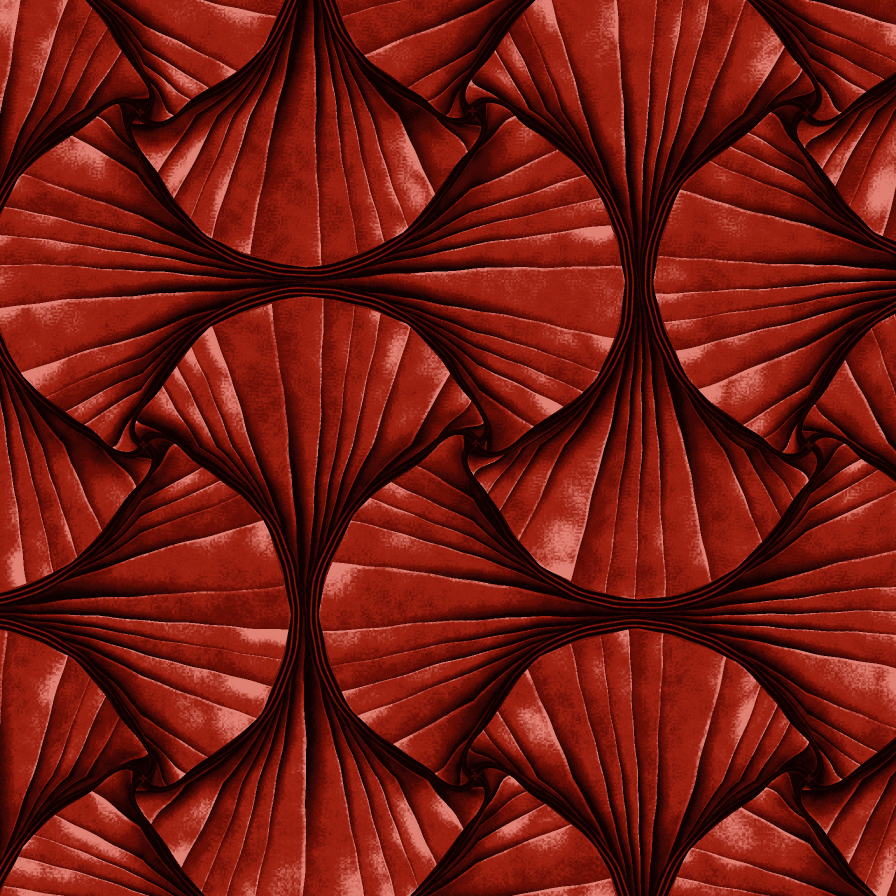
Reproduce this pattern procedurally as a Shadertoy shader.

```glsl
// Interlocking double fans of pleated red paper, alternating across and upright.

const float PITCH = 0.372;              // one fan cell, in canvas units
const vec2 FIRST_CENTRE = vec2(0.343, 0.688);
const float RADIUS = 0.502;             // arc radius, in cells
const float ARC_OFFSET = 0.545;         // arc centre from cell centre
const float PLEATS = 7.0;               // pleats per half fan
const float TAU = 6.28319;

float hash(vec2 p) {
    return fract(sin(dot(p, vec2(127.1, 311.7))) * 43758.5);
}

// Distance to the nearest scattered feature point
float cellular(vec2 p) {
    vec2 base = floor(p);
    float nearest = 2.0;
    for (int j = -1; j <= 1; j++)
        for (int i = -1; i <= 1; i++) {
            vec2 id = base + vec2(i, j);
            vec2 point = id + vec2(hash(id), hash(id + 17.3));
            nearest = min(nearest, length(p - point));
        }
    return nearest;
}

// Layered sines that crumple the paper slightly
vec2 crumple(vec2 p) {
    return 0.008 * sin(p.yx * 5.0 + vec2(0.4, 2.1))
         + 0.002 * sin(p.yx * 19.0 + p * 8.0)
         + 0.001 * sin(p.yx * 47.0 - p * 21.0);
}

// Twists the sheet around each cell corner, in alternating directions
vec2 twistCorners(vec2 p) {
    vec2 id = floor(p);
    vec2 d = p - id - 0.5;
    float turn = mod(id.x + id.y, 2.0) * 2.0 - 1.0;
    float angle = turn * 1.1 * exp(-dot(d, d) / 0.007);
    float c = cos(angle), s = sin(angle);
    return id + 0.5 + vec2(c * d.x - s * d.y, s * d.x + c * d.y);
}

vec3 paperColour(float tone) {
    vec3 c = mix(vec3(0.06, 0.005, 0.005), vec3(0.25, 0.03, 0.02), smoothstep(0.03, 0.24, tone));
    c = mix(c, vec3(0.41, 0.05, 0.02), smoothstep(0.24, 0.42, tone));
    c = mix(c, vec3(0.61, 0.12, 0.06), smoothstep(0.42, 0.66, tone));
    return mix(c, vec3(0.88, 0.50, 0.45), smoothstep(0.70, 1.1, tone));
}

// Brightness of half a fan; along runs from waist to rim
float fanTone(float along, float across, float seed, vec2 sheet) {
    float waist = length(vec2(along, ARC_OFFSET - abs(across))) - RADIUS;
    float rim = RADIUS - length(vec2(max(along - 1.0 + ARC_OFFSET, 0.0), across));

    // Pleats spread straight in the middle and hug the arc at the sides
    float straight = 0.04 + 0.92 * along;
    float narrow = along < 0.5 ? ARC_OFFSET - sqrt(RADIUS * RADIUS - along * along) : straight;
    float side = min(abs(across) / narrow, 1.0);
    float spread = mix(straight, narrow, side * side * side);
    float u = across / spread;
    float fold = u * PLEATS + 0.4 * sin(u * 9.0 + seed * 40.0);
    float pleat = floor(fold);
    float t = fold - pleat;
    float variation = hash(vec2(pleat, seed * 91.0));
    float pleatWidth = spread / PLEATS;

    // Alternating faces and black valleys that deepen toward the waist
    float depth = 1.0 - smoothstep(0.12, 0.85, along);
    float valley = smoothstep(-0.3 + 0.45 * depth, 0.15 + 0.85 * depth, t);
    float tone = 0.39 + 0.2 * variation + 0.16 * t + 0.08 * mod(pleat, 2.0);
    tone *= mix(0.06, 1.0, valley);
    tone *= mix(0.15, 1.0, smoothstep(0.0, 0.15, waist));

    // Worn shine in streaks near the rim, and fine crinkles
    float streaks = 1.0 - cellular(vec2(along * 6.0, fold * 0.8) + seed * 30.0);
    float crinkle = cellular(sheet * 17.0 + 0.3 * sin(sheet.yx * 31.0)) - 0.5;
    float shine = (1.0 - smoothstep(0.03, 0.34, rim)) * smoothstep(0.35, 0.9, streaks);
    tone += shine * (0.12 + 0.42 * variation) * smoothstep(0.1, 0.9, t);
    tone += 0.13 * crinkle * valley + 0.1 * (streaks - 0.55) * valley;

    // Worn crease ridges
    float ridge = (1.0 - t) * pleatWidth;
    tone += 0.24 * (1.0 - smoothstep(0.002, 0.008, ridge)) * smoothstep(0.08, 0.35, along);

    // Stacked paper edges along the arc, then the lit rim
    float nearWaist = 1.0 - smoothstep(0.2, 0.46, along);
    float stack = pow(0.5 - 0.5 * cos(waist * TAU / 0.016), 3.0);
    stack *= 0.12 + 0.45 * nearWaist;
    float stackWidth = 0.022 + 0.02 * nearWaist;
    tone = mix(tone, stack, 1.0 - smoothstep(stackWidth - 0.012, stackWidth, waist));
    return tone + 0.16 * (1.0 - smoothstep(0.003, 0.011, rim));
}

vec3 pleatedPaper(vec2 uv) {
    vec2 sheet = (uv - FIRST_CENTRE) / PITCH;
    vec2 g = twistCorners(sheet + crumple(sheet));
    vec2 cell = floor(g + 0.5);
    vec2 p = g - cell;
    bool upright = mod(cell.x + cell.y, 2.0) > 0.5;
    if (upright) p = p.yx;

    // Faceted rims of the neighbouring fans overlap both long sides
    float along = abs(p.x), across = p.y, end = sign(p.x);
    vec2 toRim = vec2(p.x, abs(p.y) - ARC_OFFSET);
    float facet = 0.011 * abs(sin(atan(toRim.x, -toRim.y) * 5.0));
    if (length(toRim) < RADIUS - facet) {
        along = 1.0 - abs(p.y);
        across = p.x;
        end = -sign(p.y);
        cell += (upright ? vec2(1, 0) : vec2(0, 1)) * sign(p.y);
    }
    float seed = hash(cell * 2.0 + end * 0.37);
    float grain = hash(floor(uv * 512.0)) - 0.5;
    float tone = fanTone(along, across, seed, sheet);
    return paperColour(tone + grain * (0.03 + 0.2 * clamp(tone, 0.0, 0.9)));
}

void mainImage(out vec4 fragColor, in vec2 fragCoord) {
    // Four samples smooth every edge
    vec3 colour = vec3(0.0);
    for (int i = 0; i < 4; i++) {
        vec2 shift = vec2(i % 2, i / 2) * 0.5 - 0.25;
        colour += pleatedPaper((fragCoord + shift) / iResolution.xy);
    }
    fragColor = vec4(colour / 4.0, 1.0);
}
```
